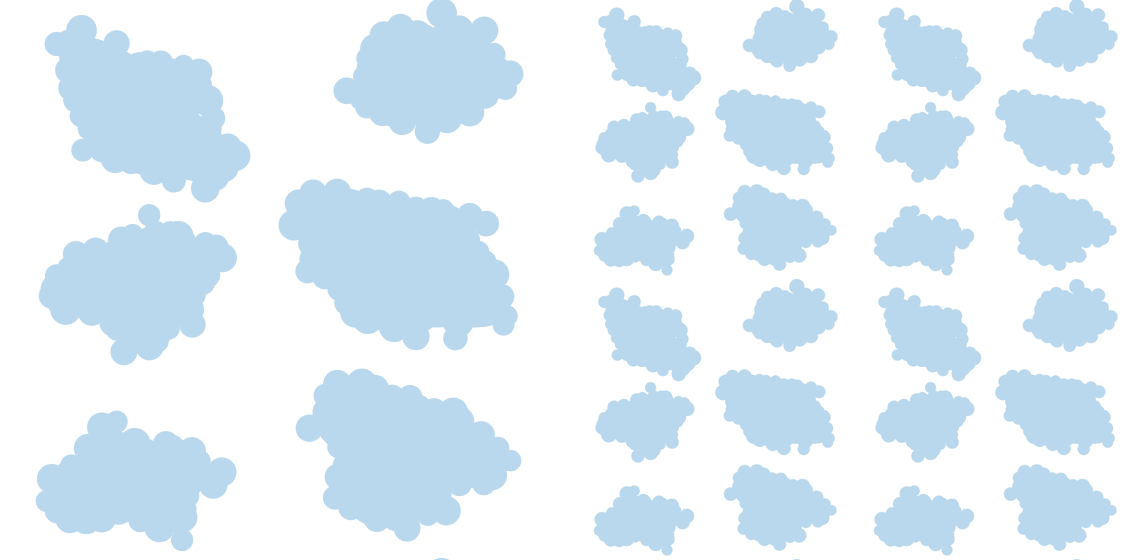
Left: one tile. Right: repeated 2 by 2.
Write a WebGL 1 fragment shader that draws this pattern.

```glsl
precision highp float;
// Flat pale blue clouds on white, one per cell of a jittered 2 x 3 grid.
// Each is a tilted ellipse bent by cyclic gradient noise, with its rim
// studded by round puffs; offsets are taken on a torus so the tile wraps.

uniform vec2 u_resolution;

const float TAU = 6.28319;
const vec2 GRID = vec2(2.0, 3.0);
const int CLOUDS = 6;
const int PUFFS = 32;
const float REACH = 0.36;   // no cloud extends beyond this radius
const vec3 SKY = vec3(1.0);
const vec3 CLOUD = vec3(0.729, 0.847, 0.929);

float hash(vec2 v) {
  return fract(sin(dot(v, vec2(127.1, 311.7))) * 43758.55);
}

vec2 hash2(vec2 v) {
  return vec2(hash(v), hash(v + vec2(17.3, 41.9)));
}

mat2 rotation(float angle) {
  float c = cos(angle), s = sin(angle);
  return mat2(c, s, -s, c);
}

// One-dimensional gradient noise repeating after a whole period
float cyclicNoise(float x, float period, float seed) {
  float cell = floor(x);
  float f = x - cell;
  float g0 = hash(vec2(mod(cell, period), seed)) * 2.0 - 1.0;
  float g1 = hash(vec2(mod(cell + 1.0, period), seed)) * 2.0 - 1.0;
  float fade = f * f * f * (f * (f * 6.0 - 15.0) + 10.0);
  return mix(g0 * f, g1 * (f - 1.0), fade);
}

// Relative rim radius at a given fraction of a full turn
float rimRadius(float turn, float seed) {
  return 1.0 + 0.95 * cyclicNoise(turn * 6.0, 6.0, seed);
}

// Distance along the ray from the centre to the bent ellipse
float bodyDistance(vec2 p, vec2 axes, float seed) {
  vec2 q = p / axes + 1e-5;
  float len = length(q);
  float turn = atan(q.y, q.x) / TAU;
  return (len - rimRadius(turn, seed)) * length(p) / len;
}

// Distance to one puff; a few puffs stand out beyond the rim
float puffDistance(vec2 p, vec2 axes, float index, float seed) {
  vec2 rnd = hash2(vec2(index + 50.0, seed));
  float turn = (index + 0.7 * (rnd.x - 0.5)) / float(PUFFS);
  vec2 ray = axes * vec2(cos(turn * TAU), sin(turn * TAU));
  float outward = -0.016 + 0.042 * rnd.y * rnd.y * rnd.y;
  vec2 center = ray * rimRadius(turn, seed) + normalize(ray) * outward;
  float radius = mix(0.019, 0.028, hash(vec2(index + 90.0, seed)));
  return length(p - center) - radius;
}

// Union of the body and its puffs
float cloudDistance(vec2 p, vec2 axes, float seed) {
  float d = bodyDistance(p, axes, seed);
  if (d < -0.01) return d;
  for (int i = 0; i < PUFFS; i++) {
    d = min(d, puffDistance(p, axes, float(i), seed));
  }
  return d;
}

// Shortest offset between two points on the unit torus
vec2 wrapOffset(vec2 a, vec2 b) {
  return fract(a - b + 0.5) - 0.5;
}

// Jittered grid position, with the columns slightly staggered
vec2 cloudCenter(float index, float seed) {
  vec2 cell = vec2(mod(index, GRID.x), floor(index / GRID.x));
  vec2 jitter = (hash2(vec2(seed, 3.0)) - 0.5) * vec2(0.08, 0.04);
  float stagger = 0.04 * (cell.x - 0.5);
  return (cell + 0.5) / GRID + jitter + vec2(0.0, stagger);
}

float skyDistance(vec2 uv) {
  float d = 1.0;
  for (int i = 0; i < CLOUDS; i++) {
    float index = float(i);
    float seed = index * 7.0 + 5.0;
    vec2 offset = wrapOffset(uv, cloudCenter(index, seed));
    if (length(offset) > REACH) continue;
    float size = mix(0.8, 1.2, fract(index * 0.618));
    float tilt = (hash(vec2(seed, 8.0)) - 0.5) * 0.8;
    vec2 axes = size * vec2(0.155, 0.108);
    d = min(d, cloudDistance(rotation(tilt) * offset, axes, seed));
  }
  return d;
}

void main() {
  vec2 uv = gl_FragCoord.xy / u_resolution;
  float pixel = 1.0 / min(u_resolution.x, u_resolution.y);
  float cover = clamp(0.5 - skyDistance(uv) / pixel, 0.0, 1.0);
  gl_FragColor = vec4(mix(SKY, CLOUD, cover), 1.0);
}
```
